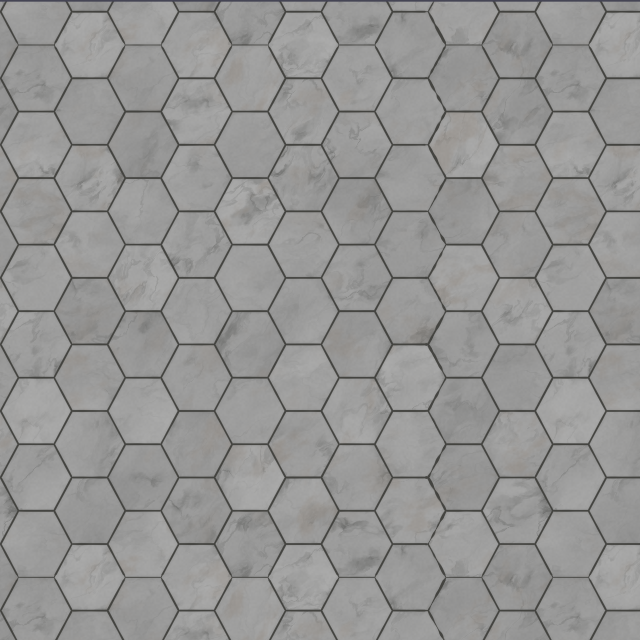
Reproduce this texture procedurally as a three.js fragment shader.

```glsl
// Grey marble hexagon tiles with thin dark grout. A staggered lattice gives the
// nearest tile; each tile gets its own tone, smudges, veins and warm stains from
// hashed noise, and the whole layout repeats every 10 columns and 8 rows.
varying vec2 vUv;

const float COLUMN = 0.0835;               // spacing of tile centres across
const float ROW = 0.10397;                 // spacing of tile centres down
const vec2 ORIGIN = vec2(0.3907, 0.5658);  // centre of one tile
const vec2 REPEAT = vec2(10.0, 16.0);      // layout period in columns, half rows
const float GROUT_HALF = 0.00145;
const float GROUT_SOFT = 0.0008;
const float SEAM_X = 0.681;                // ragged joint
const float SEAM_Y = 0.0979;               // thin joint
const float TOP_STRIP = 0.0026;

const vec3 MARBLE = vec3(0.622, 0.622, 0.620);
const vec3 SMUDGE = vec3(0.420, 0.422, 0.415);
const vec3 STAIN = vec3(0.570, 0.530, 0.490);
const vec3 GROUT = vec3(0.250, 0.250, 0.235);
const vec3 STRIP = vec3(0.270, 0.270, 0.330);

float hash(vec2 p) {
  vec3 q = fract(p.xyx * vec3(0.1031, 0.1030, 0.0973));
  q += dot(q, q.yzx + 33.33);
  return fract((q.x + q.y) * q.z);
}

float noise(vec2 p) {
  vec2 i = floor(p), f = fract(p);
  f = f * f * (3.0 - 2.0 * f);
  return mix(mix(hash(i), hash(i + vec2(1.0, 0.0)), f.x),
             mix(hash(i + vec2(0.0, 1.0)), hash(i + 1.0), f.x), f.y);
}

float fbm(vec2 p) {
  float sum = 0.0, amp = 0.5;
  for (int i = 0; i < 5; i++) {
    sum += amp * noise(p);
    p = mat2(1.6, 1.2, -1.2, 1.6) * p + 7.3;
    amp *= 0.5;
  }
  return sum / 0.969;
}

// Offset from the nearest tile centre; the lattice is a squeezed regular one
vec2 nearestTile(vec2 p) {
  vec2 cell = vec2(2.0 * COLUMN, ROW), halfCell = 0.5 * cell;
  vec2 a = mod(p + halfCell, cell) - halfCell;
  vec2 b = mod(p, cell) - halfCell;
  vec2 stretch = vec2(0.866025 * ROW / COLUMN, 1.0);
  return length(a * stretch) < length(b * stretch) ? a : b;
}

// Distance inward from the flat-topped outline
float edgeDistance(vec2 d) {
  d = abs(d);
  vec2 normal = normalize(vec2(0.5 * ROW, COLUMN / 3.0));
  float slanted = normal.x * COLUMN * 2.0 / 3.0 - dot(d, normal);
  return min(0.5 * ROW - d.y, slanted);
}

vec3 marble(vec2 local, vec2 id) {
  float tone = hash(id + 3.7);
  float wear = hash(id + 19.1);
  float angle = 0.6 + 1.1 * (hash(id + 41.3) - 0.5);
  float c = cos(angle), s = sin(angle);
  vec2 q = mat2(c, -s, s, c) * local / ROW;
  q = q * vec2(0.8, 1.25) + 60.0 * vec2(hash(id + 5.9), hash(id + 71.7));

  // Broad clouds, then dark smudges and veins gathered in patches
  vec2 warp = vec2(fbm(q * 3.0 + 11.0), fbm(q * 3.0 + 27.0)) - 0.5;
  float cloud = fbm(q * 1.7 + warp);
  float patchy = smoothstep(0.44, 0.70, fbm(q * 2.2 + 43.0));
  float blot = smoothstep(0.50, 0.76, fbm(q * 4.2 + 1.5 * warp));
  float ridge = 1.0 - abs(2.0 * fbm(q * 2.4 + 1.3 * warp + 85.0) - 1.0);
  float vein = smoothstep(0.87, 1.0, ridge);
  float dark = (0.25 + 0.75 * patchy) * (0.55 * blot + 0.40 * vein);

  vec3 color = MARBLE * (1.0 + 0.085 * (tone - 0.55) + 0.14 * (cloud - 0.5));
  color = mix(color, SMUDGE, dark * mix(0.35, 1.0, wear));
  float stain = smoothstep(0.54, 0.78, fbm(q * 2.8 + 120.0));
  return mix(color, STAIN, 0.38 * stain * hash(id + 57.0));
}

void main() {
  vec2 p = vUv - ORIGIN;
  vec2 local = nearestTile(p);
  vec2 id = floor((p - local) / vec2(COLUMN, 0.5 * ROW) + 0.5);
  id = mod(id, REPEAT);

  vec3 color = marble(local, id);
  color += 0.016 * (noise(vUv * 330.0) - 0.5);

  // Grout: slightly uneven, ragged along one joint and thin along another
  float edge = edgeDistance(local);
  float ragged = 1.0 - smoothstep(0.014, 0.018, abs(vUv.x - SEAM_X));
  float period = 8.0 * ROW;
  float seam = abs(mod(vUv.y - SEAM_Y + 0.5 * period, period) - 0.5 * period);
  float width = GROUT_HALF * mix(0.85, 1.12, noise(vUv * 70.0));
  width *= mix(0.5, 1.0, smoothstep(0.002, 0.005, seam));
  width += ragged * 0.0022 * (noise(vUv * 110.0 + 9.0) - 0.5);
  float soft = max(GROUT_SOFT, 0.7 * fwidth(vUv.x));
  float grout = 1.0 - smoothstep(width - soft, width + soft, edge);
  color *= 1.0 - 0.05 * (1.0 - smoothstep(0.0, 0.006, edge));
  color = mix(color, GROUT, 0.95 * grout);

  // Dark strip along the top border
  float strip = smoothstep(-soft, soft, vUv.y - 1.0 + TOP_STRIP);
  gl_FragColor = vec4(mix(color, STRIP, strip), 1.0);
}
```
